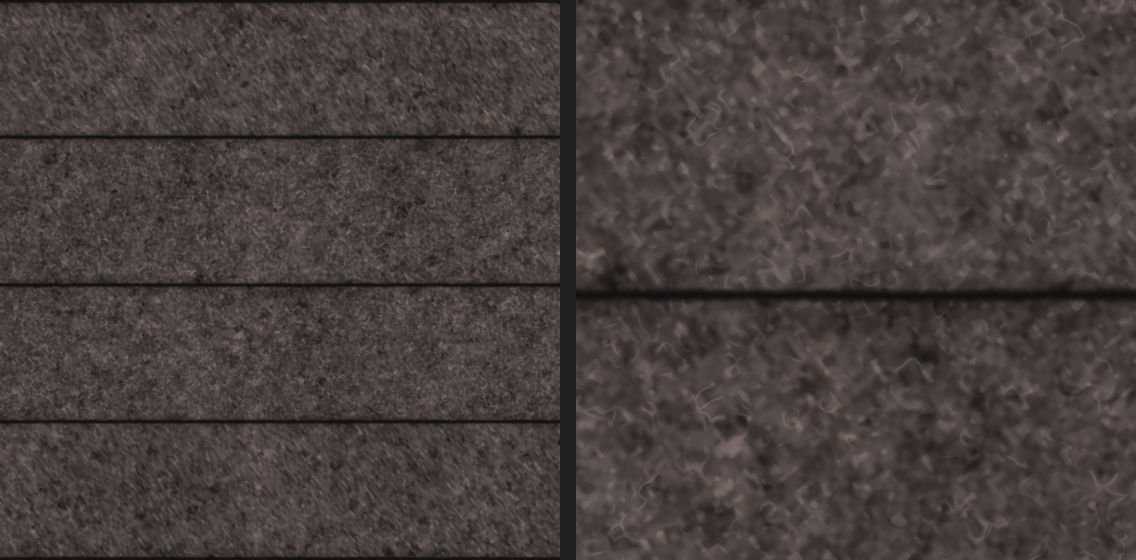
Left: the whole. Right: its middle third, enlarged.
This texture is drawn by a Shadertoy shader. Its source:

```glsl
// Four wide dark brown stone-grained planks, split by soft black horizontal grooves.

float hash(vec2 p) {
    vec3 q = fract(p.xyx * vec3(0.1031, 0.1030, 0.0973));
    q += dot(q, q.yzx + 33.33);
    return fract((q.x + q.y) * q.z);
}

float noise(vec2 p) {
    vec2 cell = floor(p), f = fract(p);
    f = f * f * (3.0 - 2.0 * f);
    return mix(mix(hash(cell), hash(cell + vec2(1, 0)), f.x),
               mix(hash(cell + vec2(0, 1)), hash(cell + vec2(1, 1)), f.x), f.y);
}

float fbm(vec2 p) {
    float sum = 0.0, amplitude = 0.533;
    for (int i = 0; i < 4; i++) {
        sum += amplitude * noise(p);
        p = mat2(1.6, 1.2, -1.2, 1.6) * p + 7.3;
        amplitude *= 0.5;
    }
    return sum;
}

// Soft round stains, one of random size and strength per cell
float stains(vec2 p) {
    vec2 cell = floor(p);
    float dark = 0.0;
    for (int y = -1; y <= 1; y++)
    for (int x = -1; x <= 1; x++) {
        vec2 c = cell + vec2(x, y);
        vec2 center = c + vec2(hash(c), hash(c + 51.7));
        float radius = mix(0.2, 0.6, hash(c + 17.3));
        float spot = 1.0 - smoothstep(0.35 * radius, radius, distance(p, center));
        dark = max(dark, spot * hash(c + 83.1));
    }
    return dark;
}

void mainImage(out vec4 fragColor, in vec2 fragCoord) {
    vec2 uv = fragCoord / iResolution.xy;

    // Plank number and signed distance to the nearest groove
    float grooves[5] = float[5](0.002, 0.247, 0.491, 0.755, 0.998);
    float plank = 0.0, gap = 1.0;
    for (int i = 0; i < 5; i++) {
        float d = uv.y - grooves[i];
        plank += step(0.0, d);
        if (abs(d) < abs(gap)) gap = d;
    }

    // Slanted grain, more stretched on the outer planks
    vec2 p = uv + plank * vec2(3.7, 1.9);
    float brushed = step(1.0, abs(plank - 2.5));
    vec2 grain = vec2(dot(p, vec2(0.8, 0.6)),
                      dot(p, vec2(0.6, -0.8)) * mix(0.9, 0.5, brushed));

    // Broad clouds, mottling and stains
    float tone = 0.286 + 0.07 * (fbm(p * 5.0) - 0.5);
    tone += 0.15 * (fbm(p * 46.0) - 0.5);
    vec2 warp = vec2(noise(p * 120.0), noise(p * 120.0 + 31.0)) - 0.5;
    tone -= 0.085 * stains(p * 43.0 + 0.7 * warp);

    // Short pale flakes, broken by patches, then grit and bright specks
    float ridge = abs(noise(grain * 135.0 + 1.2 * warp) - 0.5);
    float crinkle = 1.0 - smoothstep(0.02, 0.2, ridge);
    float broken = smoothstep(0.4, 0.75, noise(grain * 125.0 + 40.0));
    float patches = 0.35 + 0.65 * smoothstep(0.3, 0.7, noise(p * 45.0 + 4.0));
    tone += mix(0.095, 0.07, brushed) * crinkle * broken * patches;
    tone += 0.125 * (noise(grain * 230.0) - 0.5);
    tone += 0.09 * smoothstep(0.72, 0.95, noise(grain * 190.0 + 60.0));

    // Warm stone colour with slight hue drift
    float drift = noise(p * 24.0 + 12.0) - 0.5;
    vec3 color = tone * vec3(1.0 + 0.03 * drift, 0.88, 0.855 - 0.03 * drift);

    // Groove: soft dark core inside a wider, uneven shade
    float wear = noise(vec2(uv.x * 60.0, plank * 9.0));
    float reach = mix(0.004, 0.008, wear);
    color *= 1.0 - 0.45 * exp(-abs(gap) / reach);
    float core = 1.0 - smoothstep(0.0, 0.0055, abs(gap + 0.001 * (wear - 0.5)));
    color = mix(color, vec3(0.06, 0.058, 0.052), 0.9 * core);

    fragColor = vec4(clamp(color, 0.0, 1.0), 1.0);
}
```
